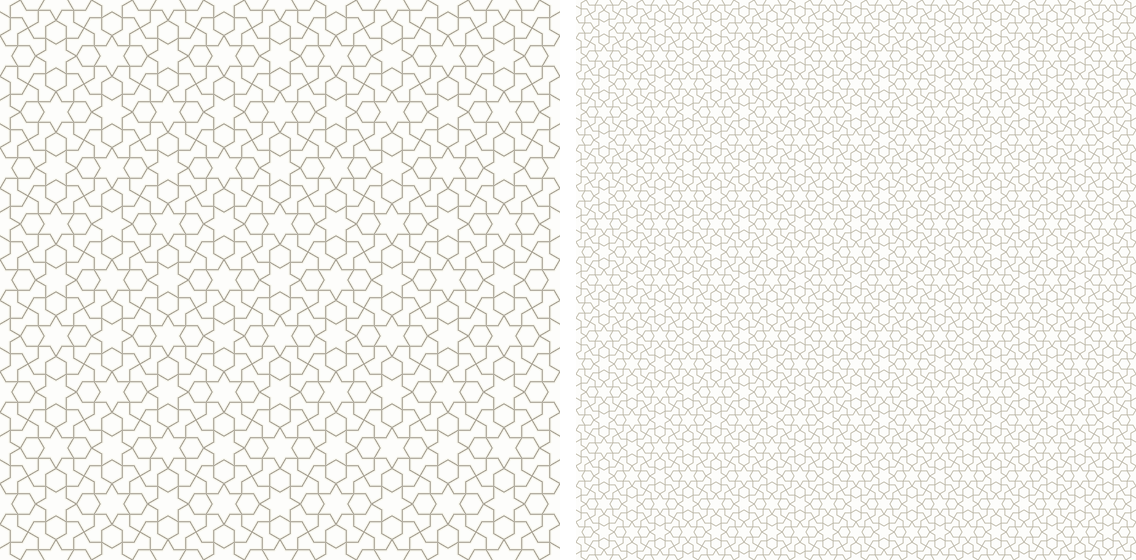
Left: one tile. Right: repeated 2 by 2.
A three.js fragment shader for this pattern:

```glsl
// Fine brown line lattice of six-pointed stars, hexagons and crossing links on a near-white ground.
varying vec2 vUv;

float segment(vec2 p, vec2 a, vec2 b) {
  vec2 ab = b - a;
  return length(p - a - ab * clamp(dot(p - a, ab) / dot(ab, ab), 0.0, 1.0));
}

// Distance to the lines in one quadrant of a cell, with the star at the origin.
float starLines(vec2 p) {
  float a = 0.5 / (1.0 + sqrt(3.0)); // half the star radius
  float b = a / sqrt(3.0);
  vec2 sideTip = vec2(2.0 * a, 0.0);
  vec2 upperTip = vec2(a, 3.0 * b);
  vec2 bend = vec2(0.5 - b, 3.0 * b);
  vec2 shoulder = vec2(2.0 * a + b, a);

  // Star outline, with its upright edge running on into the hexagon above
  float d = segment(p, sideTip, vec2(a, b));
  d = min(d, segment(p, vec2(a, b), vec2(a, 5.0 * b)));
  d = min(d, segment(p, upperTip, vec2(0.0, 2.0 * b)));

  // Link from the upper tip through the cell corner
  d = min(d, segment(p, upperTip, bend));
  d = min(d, segment(p, bend, vec2(0.5)));

  // End of the hexagon that reaches in from the next cell
  d = min(d, segment(p, sideTip, shoulder));
  return min(d, segment(p, shoulder, vec2(0.6, a)));
}

void main() {
  // Ten by ten cells; every other star is turned a quarter
  vec2 grid = vUv * 10.0 + 0.5;
  vec2 cell = floor(grid);
  vec2 p = abs(fract(grid) - 0.5);
  if (mod(cell.x + cell.y, 2.0) > 0.5) p = p.yx;

  float d = starLines(p);
  float pixel = 10.0 * fwidth(vUv.x);
  float line = clamp(0.5 + (0.0098 - d) / pixel, 0.0, 1.0);
  float halo = 1.0 - smoothstep(0.022, 0.045, d);

  // Paper, warm fringe beside the lines, then the ink
  vec3 color = mix(vec3(0.992, 0.992, 0.985), vec3(0.98, 0.978, 0.945), halo);
  color = mix(color, vec3(0.63, 0.605, 0.55), line);
  gl_FragColor = vec4(color, 1.0);
}
```
